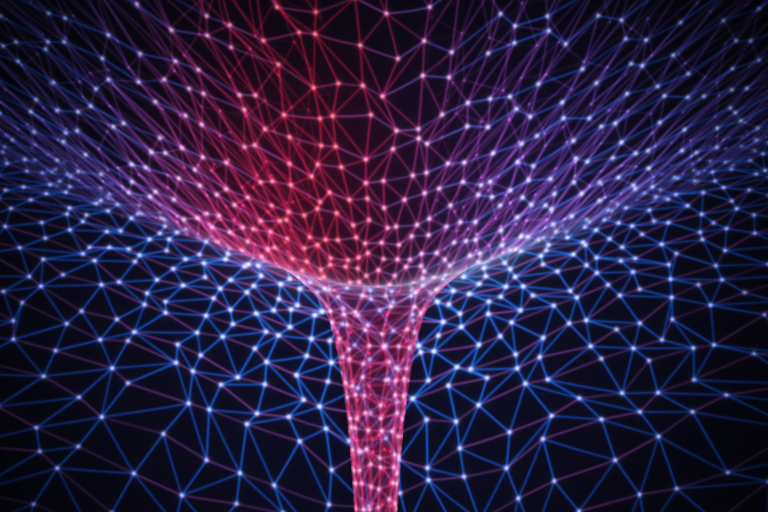
This background is drawn by a Shadertoy shader. Its source:

```glsl
// A glowing wire mesh that sinks through a funnel into a narrow tube.
#define THROAT vec2(0.734, 0.44)
#define LINE_WIDTH 0.0028
#define DOT_RADIUS 0.0050
#define JITTER 0.72
#define LIP_SLOPE 0.48
#define LIP_ROUND 0.18
#define EXPOSURE 1.3

const vec3 RED = vec3(0.85, 0.06, 0.18);
const vec3 PURPLE = vec3(0.42, 0.20, 0.72);
const vec3 BLUE = vec3(0.05, 0.32, 0.98);
const vec3 ICE = vec3(0.62, 0.78, 1.0);
const vec3 EMBER = vec3(1.0, 0.34, 0.22);

const int WALL = 0, SHEET = 1, TUBE = 2;

vec2 hash2(vec2 p) {
    vec2 k = vec2(dot(p, vec2(127.1, 311.7)), dot(p, vec2(269.5, 183.3)));
    return fract(sin(k) * 43758.5);
}

// Height above the front lip of the funnel; negative on the near sheet
float aboveLip(vec2 p) {
    return p.y - LIP_SLOPE * (sqrt(p.x * p.x + LIP_ROUND * LIP_ROUND) - LIP_ROUND);
}

float tubeHalfWidth(float depth) {
    depth = max(depth, 0.0);
    return 0.030 + 0.082 * exp(-4.5 * depth) + 0.07 * exp(-40.0 * depth);
}

// Grid coordinates of each surface, one unit per mesh cell
vec2 gridCoord(vec2 p, int surface) {
    float h = aboveLip(p);
    if (surface == WALL)
        return vec2(asinh(p.x / (h + 0.22)) / 0.092, log(h + 0.22) / 0.112);
    if (surface == SHEET)
        return vec2(p.x / (0.42 - h) / 0.092, log(0.13 - h) / 0.135);
    float q = p.x / tubeHalfWidth(-h);
    return vec2((q + 0.57 * q * q * q * q * q) / 0.5, -h / 0.034);
}

// Distance from the origin to segment ab
float segmentDist(vec2 a, vec2 b) {
    vec2 e = b - a;
    return length(a + e * clamp(-dot(a, e) / max(dot(e, e), 1e-9), 0.0, 1.0));
}

float thread(float d) {
    float w = max(LINE_WIDTH, 0.8 / iResolution.y);
    return exp(-d * d / (w * w)) + 0.07 * exp(-d / 0.007);
}

vec2 node(vec2 cell, float seed) {
    return cell + 0.5 + JITTER * (hash2(cell + seed) - 0.5);
}

// Triangulated jittered grid: x = lengthwise links, y = cross links, z = dots
vec3 mesh(vec2 p, int surface, float seed) {
    const float e = 0.0005;
    vec2 g = gridCoord(p, surface);
    mat2 toScreen = inverse(mat2(gridCoord(p + vec2(e, 0), surface) - g,
                                 gridCoord(p + vec2(0, e), surface) - g) / e);
    vec3 light = vec3(0);
    for (int j = -1; j <= 1; j++)
    for (int i = -1; i <= 1; i++) {
        vec2 cell = floor(g) + vec2(i, j);
        vec2 a = toScreen * (node(cell, seed) - g);
        vec2 b = toScreen * (node(cell + vec2(1, 0), seed) - g);
        vec2 c = toScreen * (node(cell + vec2(0, 1), seed) - g);
        vec2 d = toScreen * (node(cell + vec2(1, 1), seed) - g);
        vec2 rnd = hash2(cell + seed + 37.0);
        float diagonal = rnd.x < 0.5 ? segmentDist(a, d) : segmentDist(b, c);
        light.x += thread(segmentDist(a, c)) + 0.75 * thread(diagonal);
        light.y += (0.5 + 0.5 * rnd.y) * thread(segmentDist(a, b));
        float r = length(a) / DOT_RADIUS;
        light.z += exp(-r * r) + 0.06 * exp(-r * 0.7);
    }
    return light;
}

void mainImage(out vec4 fragColor, in vec2 fragCoord) {
    vec2 p = fragCoord / iResolution.y;
    p.x += 0.75 - 0.5 * iResolution.x / iResolution.y;
    p -= THROAT;
    float h = aboveLip(p);
    float side = smoothstep(0.2, 0.65, abs(p.x));
    float blend = 0.004 + 0.055 * side;
    float upper = smoothstep(-blend, blend, h);
    float warm = exp(-pow((p.x + 0.12) / 0.25, 2.0));
    float vignette = 1.0 - smoothstep(0.25, 1.15, length(p * vec2(1.08, 1.1)));
    vec3 color = vec3(0);

    // Far wall, with a second set of strands that gathers along the crease
    if (h > -0.065) {
        vec3 m = mesh(p, WALL, 3.0);
        vec3 back = mesh(p, WALL, 71.0);
        vec3 outer = mix(PURPLE, vec3(0.60, 0.16, 0.45), smoothstep(0.0, -0.25, p.x) * (1.0 - side));
        vec3 strand = mix(mix(outer, vec3(0.30, 0.26, 0.75), 0.7 * side), RED, warm);
        vec3 crossLink = mix(BLUE, vec3(0.60, 0.14, 0.40), warm);
        vec3 wall = 0.40 * strand * m.x + 0.60 * crossLink * m.y
                  + 0.9 * mix(ICE, EMBER, warm) * m.z;
        float gather = smoothstep(0.05, 0.25, abs(p.x)) * (1.0 + 1.2 * exp(-abs(h) / 0.06));
        wall += 0.28 * strand * (back.x + 0.5 * back.y) * gather;
        color += upper * wall;
    }

    // Near sheet and the tube hanging below it
    if (h < 0.065) {
        float w = tubeHalfWidth(-h);
        float inside = 1.0 - smoothstep(w - 0.004, w + 0.003, abs(p.x));
        vec3 m = mesh(p, SHEET, 11.0);
        vec3 sheet = 0.55 * BLUE * m.x + 0.50 * vec3(0.46, 0.18, 0.52) * m.y
                   + 0.8 * vec3(0.72, 0.66, 1.0) * m.z + 0.018 * BLUE;
        sheet *= 1.0 + 0.6 * exp(-dot(p, p) / 0.08);
        color += (1.0 - upper) * sheet * (1.0 - 0.6 * inside);
        if (inside > 0.0) {
            vec3 f = mesh(p, TUBE, 23.0), b = mesh(p, TUBE, 53.0);
            vec3 link = mix(vec3(0.62, 0.42, 0.80), vec3(0.85, 0.22, 0.42),
                            smoothstep(0.0, 0.12, -h));
            vec3 tube = vec3(0.13, 0.015, 0.06) + 0.38 * link * (f.x + f.y)
                      + 0.28 * RED * (b.x + b.y) + 0.6 * vec3(0.9, 0.62, 0.85) * f.z;
            color += (1.0 - upper) * inside * tube;
        }
    }

    // Bright crease along the lip, pink to the left and icy to the right
    vec3 creaseTint = mix(vec3(1.0, 0.42, 0.72), ICE, smoothstep(-0.3, 0.2, p.x));
    float flank = exp(-pow((abs(p.x) - 0.2) / 0.17, 2.0));
    color += creaseTint * (0.50 * exp(-p.x * p.x / 0.09) * exp(-abs(h) / 0.006)
                         + 0.24 * flank * exp(-abs(h) / 0.028));

    // Soft haze inside the funnel and dark surroundings
    vec2 redOffset = p - vec2(-0.17, 0.19), violetOffset = p - vec2(0.30, 0.19);
    color += upper * (0.12 * RED * exp(-dot(redOffset, redOffset) / 0.06)
                    + 0.08 * PURPLE * exp(-dot(violetOffset, violetOffset) / 0.06));
    color += vec3(0.034, 0.028, 0.072);
    color = 1.0 - exp(-EXPOSURE * color * (0.14 + 0.95 * vignette));
    fragColor = vec4(color, 1.0);
}
```
